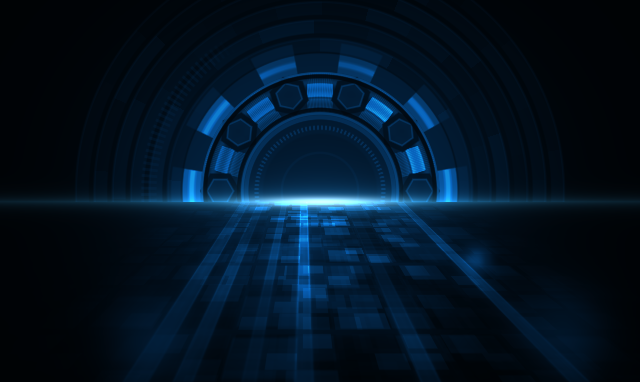
This background is drawn by a WebGL 2 fragment shader. Its source:

```glsl
#version 300 es
precision highp float;
// Glowing mechanical arch standing on a lit horizon above a perspective floor of blue panels.

uniform vec2 u_resolution;
out vec4 outColor;

#define HORIZON -0.028
#define VANISH vec2(-0.042, 0.222)
#define HEX_COUNT 10.0
#define HEX_ORBIT 0.261
#define HEX_SIZE 0.043
#define DOT_COUNT 100.0
#define FLOOR_GAIN 0.30
#define GLOW_GAIN 1.0
const float TAU = 6.2831853;

float hash(vec2 p) {
  vec3 q = fract(vec3(p.xyx) * 0.1031);
  q += dot(q, q.yzx + 33.33);
  return fract((q.x + q.y) * q.z);
}

// Smooth interval: one between lo and hi.
float band(float x, float lo, float hi, float soft) {
  return smoothstep(lo - soft, lo + soft, x) * (1.0 - smoothstep(hi - soft, hi + soft, x));
}

float ringLine(float r, float radius, float width, float px) {
  return 1.0 - smoothstep(width, width + 1.5 * px, abs(r - radius));
}

float hexDistance(vec2 p, float size) {
  p = abs(p);
  return max(p.x, dot(p, vec2(0.5, 0.866))) - size;
}

// Light level to colour, from black through navy and azure to cyan.
vec3 ramp(float t) {
  vec3 c = mix(vec3(0.0, 0.008, 0.016), vec3(0.008, 0.11, 0.21), smoothstep(0.0, 0.27, t));
  c = mix(c, vec3(0.02, 0.22, 0.41), smoothstep(0.23, 0.47, t));
  c = mix(c, vec3(0.03, 0.38, 0.73), smoothstep(0.43, 0.70, t));
  return mix(c, vec3(0.12, 0.72, 1.0), smoothstep(0.68, 1.0, t));
}

// Faint broken rings and ticks far outside the arch.
float outerRings(float r, float a, float px) {
  float light = 0.0;
  for (float i = 0.0; i < 6.0; i++) {
    float inner = 0.365 + 0.048 * i;
    float cell = floor((a + 0.37 * i) * (2.0 + mod(i, 3.0)));
    float level = 0.02 + 0.06 * hash(vec2(cell + 20.0, i + 3.0));
    light += level * band(r, inner, inner + 0.034, px) * (1.0 - 0.10 * i);
    light += 0.035 * ringLine(r, inner + 0.034, 0.001, px);
  }
  float ticks = band(fract(a * 28.0), 0.25, 0.7, 0.1) * band(r, 0.428, 0.468, px);
  return light + 0.045 * ticks * smoothstep(0.5, 0.8, abs(a)) * step(a, 0.0);
}

// Main arch: outer blocks, hexagon collar, rims and the dotted inner dial.
float arch(float r, float a, float px, float base) {
  float sector = TAU / HEX_COUNT;
  float id = floor(a / sector);
  float local = a - (id + 0.5) * sector;
  float light = base + outerRings(r, a, px);

  float rnd = hash(vec2(id + 11.0, 5.0));
  float block = band(local, -0.17, 0.11 + 0.06 * rnd, 0.008);
  float side = 0.65 + 0.35 * smoothstep(0.2, 0.9, abs(a));
  light += band(r, 0.312, 0.360, px) * (0.10 + block * (0.22 + 0.13 * rnd) * side);
  light += block * side * 0.26 * band(r, 0.328, 0.344, 2.0 * px);
  light += 0.08 * block * band(r, 0.36, 0.39, px);

  float collar = band(r, 0.208, 0.309, px);
  light = mix(light, 0.29 + 0.08 * sin(r * 160.0), collar);
  float gap = abs(a - round(a / sector) * sector);
  float panel = 1.0 - smoothstep(0.125, 0.135, gap + (r - 0.26) * 0.5);
  float panelRnd = hash(vec2(round(a / sector) + 9.0, 2.0));
  float shine = 0.24 + 0.13 * panelRnd + 0.18 * smoothstep(0.2, 0.9, a);
  light += panel * shine * band(r, 0.247, 0.282, px);
  light += panel * 0.14 * band(r, 0.218, 0.242, px);
  light += panel * 0.06 * band(fract(a * 60.0), 0.3, 0.7, 0.2) * collar;

  vec2 q = r * vec2(sin(local), cos(local)) - vec2(0.0, HEX_ORBIT);
  float hex = hexDistance(q, HEX_SIZE);
  float frame = 1.0 - smoothstep(0.0, 2.0 * px, hex);
  light = mix(light, 0.13, frame * 0.92);
  light += 0.14 * (1.0 - smoothstep(0.0, 2.0 * px, hex + 0.014)) * (0.7 + 4.0 * abs(q.x));
  light += 0.14 * ringLine(hex, -0.013, 0.0005, px);

  light = mix(light, 0.08, 0.85 * ringLine(r, 0.300, 0.003, px));
  light = mix(light, 0.08, 0.85 * ringLine(r, 0.213, 0.003, px));
  light += 0.32 * ringLine(r, 0.309, 0.001, px) + 0.25 * ringLine(r, 0.203, 0.0015, px);
  light += 0.16 * ringLine(r, 0.193, 0.004, px) + 0.05 * ringLine(r, 0.10, 0.001, px);
  float dots = band(fract(a * DOT_COUNT / TAU), 0.25, 0.75, 0.12);
  light += 0.15 * dots * band(r, 0.160, 0.172, px);
  return light - 0.03 * band(r, 0.0, 0.15, 0.004);
}

// Floor: overlapping panels and lanes that meet at the vanishing point.
float ground(vec2 p, float px, float base) {
  float depth = VANISH.y - p.y;
  float below = HORIZON - p.y;
  float u = (p.x - VANISH.x) / depth;
  float v = log(0.05 + below);
  float light = base;
  float mask = exp(-1.8 * (u - 0.2) * (u - 0.2)) * exp(-3.2 * below);
  for (float i = 0.0; i < 4.0; i++) {
    vec2 g = vec2(u * (3.0 + 1.3 * i) + 0.37 * i, v * (3.2 + 1.7 * i) + 0.6 * i);
    vec2 cell = floor(g), f = fract(g);
    float rnd = hash(cell + 31.0 + 17.0 * i);
    float tile = band(f.x, 0.08, 0.92, 0.02) * band(f.y, 0.12, 0.88, 0.05);
    light += FLOOR_GAIN * mask * tile * (smoothstep(0.45, 1.0, rnd) - 0.12);
  }
  // Each lane: position, half width, strength, distance of its brightest part.
  const vec4 lanes[6] = vec4[6](vec4(-0.61, 0.045, 0.20, 0.16), vec4(-0.44, 0.035, 0.19, 0.20),
    vec4(0.0, 0.033, 0.42, 0.10), vec4(0.46, 0.035, 0.15, 0.36),
    vec4(1.0, 0.035, 0.27, 0.14), vec4(-0.20, 0.025, 0.18, 0.12));
  for (int i = 0; i < 6; i++) {
    vec4 lane = lanes[i];
    float d = abs(u - lane.x);
    float fade = 0.25 + 0.75 * exp(-40.0 * (below - lane.w) * (below - lane.w));
    float edge = exp(-pow((d - lane.y) / 0.008, 2.0));
    float body = 1.0 - smoothstep(lane.y - 0.004, lane.y + 0.008, d);
    light += lane.z * fade * (0.65 * body + 0.3 * edge + 0.3 * exp(-d * 14.0));
  }
  // Soft pools of light on the panels.
  light += 0.30 * exp(-dot(p - vec2(0.41, -0.18), p - vec2(0.41, -0.18)) * 900.0);
  light += 0.13 * exp(-dot(p - vec2(0.64, -0.37), p - vec2(0.64, -0.37)) * 70.0);
  light += 0.11 * exp(-dot(p - vec2(-0.45, -0.40), p - vec2(-0.45, -0.40)) * 70.0);
  return light;
}

void main() {
  float px = 1.0 / u_resolution.y;
  vec2 p = (gl_FragCoord.xy - 0.5 * u_resolution) * px;
  float base = 0.02 + 0.22 * exp(-4.0 * p.x * p.x - 5.5 * p.y * p.y);
  float light = p.y > HORIZON ? arch(length(p), atan(p.x, p.y), px, base) : ground(p, px, base);
  vec3 color = ramp(max(light, 0.0));

  // Horizon flare: wide thin beam, soft halo and white core.
  float dy = abs(p.y - HORIZON);
  float beam = exp(-dy / 0.014) * (0.18 + 0.55 * exp(-5.0 * p.x * p.x));
  float halo = 0.38 * exp(-dy / 0.045 - 14.0 * p.x * p.x);
  float core = exp(-dy * dy / 0.00016 - 42.0 * p.x * p.x);
  color += GLOW_GAIN * (beam * vec3(0.20, 0.58, 0.78) + halo * vec3(0.10, 0.42, 0.65));
  color += GLOW_GAIN * core * vec3(0.65, 0.55, 0.45);
  outColor = vec4(min(color, 1.0), 1.0);
}
```
